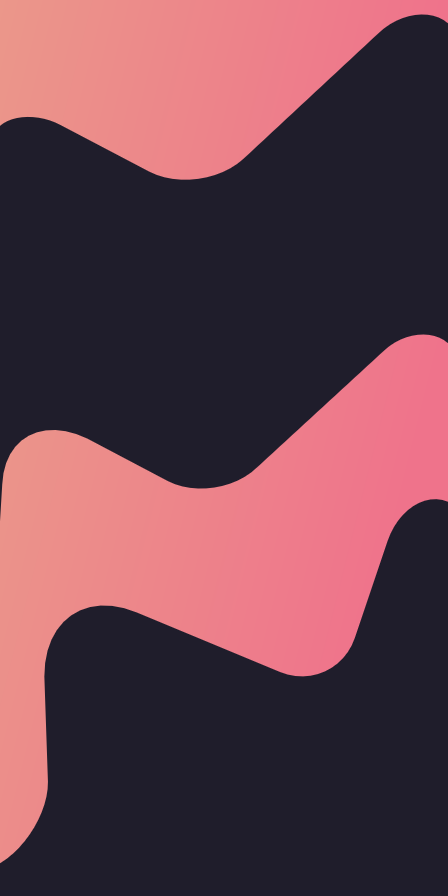
A Shadertoy shader for this background:

```glsl
#define NIGHT vec3(0.122, 0.115, 0.167)
#define SALMON vec3(0.920, 0.592, 0.540)
#define PINK vec3(0.937, 0.450, 0.545)
#define GRADIENT_TILT 0.25
#define ROUNDNESS 0.55
#define CURVE_STEPS 12
#define BENDS 4

// Each bend is a start, a corner and an end; straight runs join the bends.
const vec2 UPPER_EDGE[12] = vec2[12](
    vec2(0.000, 1.719), vec2(0.052, 1.766), vec2(0.135, 1.721),
    vec2(0.333, 1.617), vec2(0.448, 1.557), vec2(0.544, 1.646),
    vec2(0.846, 1.927), vec2(0.932, 2.008), vec2(1.000, 1.948),
    vec2(1.026, 1.927), vec2(1.042, 1.883), vec2(1.055, 1.844));

const vec2 BAND_TOP[12] = vec2[12](
    vec2(-0.010, 0.698), vec2(-0.005, 0.776), vec2(0.000, 0.836),
    vec2(0.005, 0.919), vec2(0.013, 1.109), vec2(0.195, 1.021),
    vec2(0.375, 0.926), vec2(0.484, 0.870), vec2(0.573, 0.956),
    vec2(0.859, 1.219), vec2(0.937, 1.290), vec2(1.000, 1.234));

const vec2 BAND_BOTTOM[12] = vec2[12](
    vec2(1.000, 0.880), vec2(0.908, 0.919), vec2(0.865, 0.792),
    vec2(0.792, 0.576), vec2(0.749, 0.449), vec2(0.625, 0.500),
    vec2(0.305, 0.633), vec2(0.098, 0.719), vec2(0.099, 0.490),
    vec2(0.107, 0.255), vec2(0.109, 0.138), vec2(0.000, 0.073));

float segmentDistance(vec2 p, vec2 a, vec2 b) {
    vec2 ab = b - a;
    float t = clamp(dot(p - a, ab) / max(dot(ab, ab), 1e-9), 0.0, 1.0);
    return length(p - a - ab * t);
}

// True when a ray going up from p meets the segment.
bool crossesAbove(vec2 p, vec2 a, vec2 b) {
    if ((a.x > p.x) == (b.x > p.x)) return false;
    return mix(a.y, b.y, (p.x - a.x) / (b.x - a.x)) > p.y;
}

vec2 bendPoint(vec2 start, vec2 corner, vec2 end, float t) {
    vec2 c1 = mix(start, corner, ROUNDNESS);
    vec2 c2 = mix(end, corner, ROUNDNESS);
    float s = 1.0 - t;
    return s * s * s * start + 3.0 * s * t * (s * c1 + t * c2) + t * t * t * end;
}

// Keeps the nearest distance and flips the side at every crossing.
void traceEdge(vec2 p, vec2 edge[12], inout float nearest, inout float side) {
    vec2 previous = edge[0];
    for (int i = 0; i < BENDS; i++) {
        for (int j = 0; j <= CURVE_STEPS; j++) {
            float t = float(j) / float(CURVE_STEPS);
            vec2 current = bendPoint(edge[3 * i], edge[3 * i + 1], edge[3 * i + 2], t);
            nearest = min(nearest, segmentDistance(p, previous, current));
            if (crossesAbove(p, previous, current)) side = -side;
            previous = current;
        }
    }
}

void mainImage(out vec4 fragColor, in vec2 fragCoord) {
    // The canvas is 1 wide and 2 high
    vec2 p = fragCoord / iResolution.xy * vec2(1.0, 2.0);
    float pixel = 2.0 / iResolution.y;

    // Signed distance, positive inside the coloured shapes
    float nearest = 10.0;
    float side = 1.0;
    traceEdge(p, UPPER_EDGE, nearest, side);
    traceEdge(p, BAND_TOP, nearest, side);
    traceEdge(p, BAND_BOTTOM, nearest, side);
    float coverage = clamp(0.5 + side * nearest / pixel, 0.0, 1.0);

    // Tilted gradient, restarted at the top of each shape
    float shapeTop = p.y > 1.33 ? 2.0 : 1.25;
    float blend = clamp(p.x + GRADIENT_TILT * (shapeTop - p.y), 0.0, 1.0);
    vec3 warm = mix(SALMON, PINK, blend);

    fragColor = vec4(mix(NIGHT, warm, coverage), 1.0);
}
```
